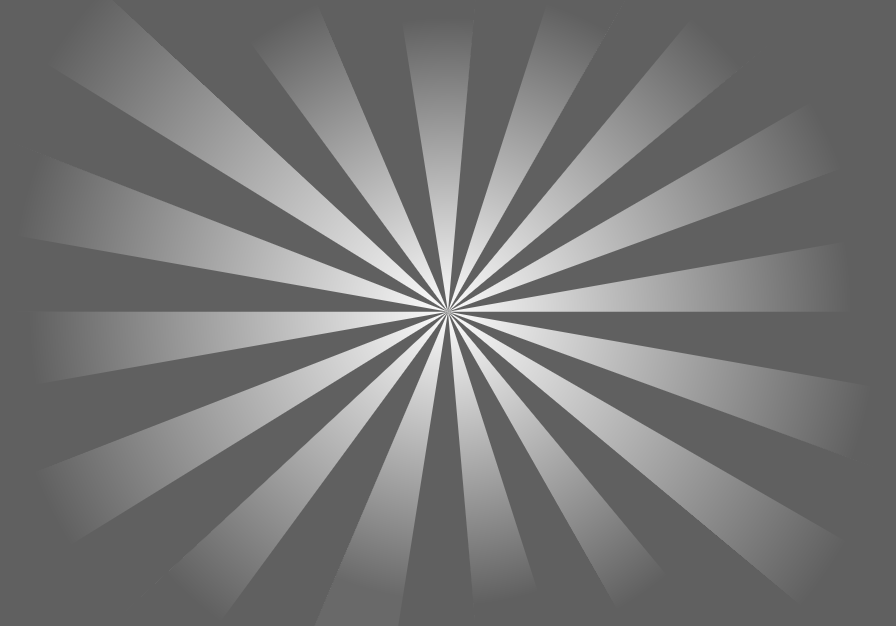
This background is drawn by a WebGL 2 fragment shader. Its source:

```glsl
#version 300 es
precision highp float;
// A burst of sixteen pale rays on flat grey, fanning out from the centre.
// The edge directions mirror across the horizontal while the lit wedges swap,
// and each ray fades linearly to the background at its own reach.
uniform vec2 u_resolution;
out vec4 fragColor;

// Edge directions in degrees, shared by the upper and lower halves.
const float EDGES[17] = float[](
    0.0, 10.0, 20.0, 30.0, 39.8, 50.3, 60.4, 72.2, 85.0,
    99.0, 113.0, 126.3, 137.1, 148.3, 158.8, 170.0, 180.0);

// Ray lengths in canvas heights, anticlockwise from the right.
const float REACH[16] = float[](
    0.645, 0.67, 0.61, 0.517, 0.47, 0.535, 0.755, 0.70,
    0.67, 0.71, 0.615, 0.49, 0.47, 0.548, 0.735, 0.688);

// Returns smooth wedge coverage in x and the ray number in y.
vec2 rayAt(vec2 p, float pixel) {
    float angle = atan(abs(p.y), p.x);
    float radius = length(p);
    float lit = 0.0;
    float turn = 1.0;
    int wedge = -1;
    for (int i = 0; i < 17; i++) {
        float gap = angle - radians(EDGES[i]);
        lit += turn * clamp(radius * gap / pixel + 0.5, 0.0, 1.0);
        turn = -turn;
        if (gap >= 0.0) wedge = i;
    }
    int ray = clamp(wedge, 0, 15) / 2;
    return p.y >= 0.0 ? vec2(lit, ray) : vec2(1.0 - lit, 15 - ray);
}

void main() {
    float pixel = 1.0 / u_resolution.y;
    vec2 p = (gl_FragCoord.xy - u_resolution * vec2(0.5, 0.502)) * pixel;
    vec2 hit = rayAt(p, pixel);
    int ray = int(hit.y + 0.5);

    // Fade from near white at the hub to the background grey.
    float background = 0.376;
    float fade = clamp(length(p) / REACH[ray], 0.0, 1.0);
    float shade = mix(0.985, background, fade);

    // One lower ray keeps a faint tail that runs off the canvas.
    if (ray == 11) shade = max(shade, 0.41);

    float grey = mix(background, shade, clamp(hit.x, 0.0, 1.0));
    fragColor = vec4(vec3(grey), 1.0);
}
```
